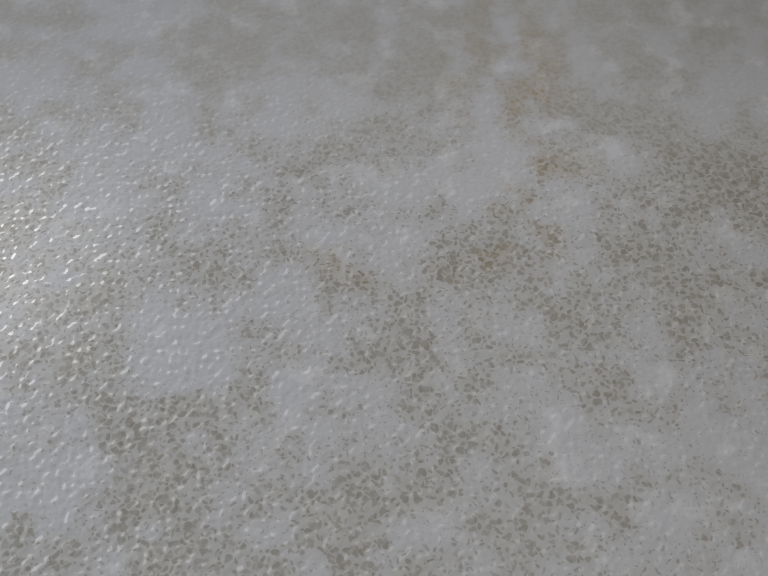
This texture is drawn by a Shadertoy shader. Its source:

```glsl
// Worn grey stone tile seen at a slant: pitted patches, faint rust and a sheen from the left.
#define PIT_SCALE 76.0
#define GRAIN_SCALE 88.0
#define PATCH_SCALE 5.0
#define PIT_DEPTH 0.095
#define RELIEF 0.11
#define SHEEN 0.12
#define RUST_AMOUNT 0.5
#define TILT 0.3
#define PALE vec3(0.590, 0.592, 0.602)
#define WORN vec3(0.547, 0.543, 0.532)
#define RUST vec3(0.03, 0.085, 0.16)

float hash(vec2 p) {
    vec3 q = fract(p.xyx * 0.1031);
    q += dot(q, q.yzx + 33.33);
    return fract((q.x + q.y) * q.z);
}

float noise(vec2 p) {
    vec2 cell = floor(p), f = fract(p);
    f = f * f * (3.0 - 2.0 * f);
    return mix(mix(hash(cell), hash(cell + vec2(1, 0)), f.x),
               mix(hash(cell + vec2(0, 1)), hash(cell + vec2(1, 1)), f.x), f.y);
}

float fbm(vec2 p) {
    float sum = 0.0, weight = 0.5;
    for (int i = 0; i < 5; i++) {
        sum += weight * noise(p);
        p = mat2(1.6, 1.2, -1.2, 1.6) * p + 7.3;
        weight *= 0.55;
    }
    return sum / 1.055;
}

// Fine bumpy surface height, two rotated layers to hide the lattice
float grain(vec2 p) {
    vec2 turned = mat2(0.8, 0.6, -0.6, 0.8) * p;
    return 0.6 * noise(turned) + 0.4 * noise(p * 1.45 + 19.0);
}

// Small irregular pits, one per cell, of random size and depth
float pits(vec2 p, float openness, float softness) {
    p += 0.75 * vec2(noise(p * 1.3), noise(p * 1.3 + 41.0));
    vec2 cell = floor(p);
    float result = 0.0;
    for (int y = -1; y <= 1; y++) {
        for (int x = -1; x <= 1; x++) {
            vec2 c = cell + vec2(x, y);
            vec2 centre = c + vec2(hash(c), hash(c + 57.0));
            float size = openness * (0.45 + 0.8 * hash(c + 113.0));
            float edge = smoothstep(size + softness, size - softness, length(p - centre));
            result = max(result, edge * (0.5 + 0.5 * hash(c + 171.0)));
        }
    }
    return result;
}

// Soft round spot of light or stain
float spot(vec2 p, vec2 centre, vec2 radius) {
    vec2 d = (p - centre) / radius;
    return exp(-dot(d, d));
}

void mainImage(out vec4 fragColor, in vec2 fragCoord) {
    vec2 uv = fragCoord / iResolution.y;
    float aspect = iResolution.x / iResolution.y;
    vec2 pos = vec2(uv.x * 1.333 / aspect, uv.y);

    // Slanted plane: grains shrink and flatten toward the top
    float depth = 1.0 / (1.0 - TILT * pos.y);
    vec2 plane = vec2((pos.x - 0.667) * depth, depth / TILT) + 8.0;
    float focus = 1.0 - 0.8 * smoothstep(0.6, 0.95, pos.y);

    // Large worn patches and small pale blots
    float cloud = fbm(plane * PATCH_SCALE);
    float mottle = fbm(plane * 17.0 + 31.0);
    float centreWear = spot(pos, vec2(0.88, 0.46), vec2(0.4, 0.3));
    float wear = 0.5 * cloud + 0.5 * mottle + 0.06 * centreWear;
    float patchMask = smoothstep(0.34, 0.68, wear);
    float blot = smoothstep(0.58, 0.76, fbm(plane * 22.0 + 63.0));

    // Pits open up where the surface is worn
    float openness = mix(0.05, 0.46, patchMask) * (1.0 - 0.4 * blot);
    float pit = pits(plane * PIT_SCALE, openness, mix(0.35, 0.16, focus));
    vec2 grainPos = plane * GRAIN_SCALE;
    float slope = grain(grainPos) - grain(grainPos + vec2(0.35, -0.3));

    vec3 color = mix(PALE, WORN, patchMask * 0.85);
    color += 0.03 * blot * (1.0 - 0.4 * patchMask);
    color -= PIT_DEPTH * vec3(0.9, 1.0, 1.15) * pit * focus;

    // Rust runs down one side and bends into a short arm
    float bend = 0.12 * (noise(pos * 9.0) - 0.5);
    float stain = spot(pos, vec2(0.89 + bend, 0.78), vec2(0.07, 0.24))
                + spot(pos, vec2(0.7, 0.54 + bend * 0.5), vec2(0.19, 0.035));
    stain *= smoothstep(0.38, 0.65, mottle) * (0.5 + 0.5 * pit);
    color -= RUST * RUST_AMOUNT * stain;

    // Light: cool from the left, warm and dim at the right and far edge
    float leftLight = smoothstep(0.95, 0.0, pos.x);
    float sheen = spot(pos, vec2(-0.06, 0.55), vec2(0.24, 0.2));
    color += vec3(0.016, 0.02, 0.026) * (leftLight - 0.25);
    color += SHEEN * sheen * (0.55 + 0.7 * mottle);
    color -= vec3(0.055, 0.06, 0.068) * smoothstep(0.9, 1.36, pos.x) * (0.4 + 0.6 * pos.y);
    color -= 0.035 * smoothstep(0.72, 1.0, pos.y);

    // Raised edges catch the light, most of all inside the sheen
    float glint = smoothstep(0.13, 0.3, slope) * focus;
    color += RELIEF * slope * focus * (0.45 + 0.6 * leftLight);
    color += glint * (0.025 + 0.05 * leftLight + 0.18 * sheen);

    fragColor = vec4(clamp(color, 0.0, 1.0), 1.0);
}
```
